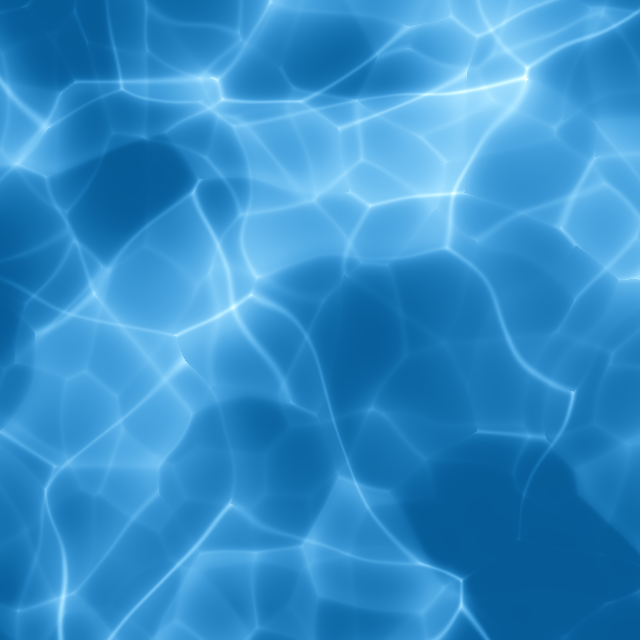
A WebGL 1 fragment shader for this texture:

```glsl
precision highp float;

uniform vec2 u_resolution;

vec2 hash2(vec2 p) {
  vec3 q = fract(p.xyx * vec3(0.1031, 0.1030, 0.0973));
  q += dot(q, q.yzx + 33.33);
  return fract((q.xx + q.yz) * q.zy);
}

// Smooth value noise, two independent channels
vec2 noise2(vec2 p) {
  vec2 i = floor(p);
  vec2 f = fract(p);
  f = f * f * f * (f * (f * 6.0 - 15.0) + 10.0);
  return mix(mix(hash2(i), hash2(i + vec2(1.0, 0.0)), f.x),
             mix(hash2(i + vec2(0.0, 1.0)), hash2(i + vec2(1.0, 1.0)), f.x), f.y);
}

vec2 rotate(vec2 p, float angle) {
  float c = cos(angle);
  float s = sin(angle);
  return vec2(c * p.x - s * p.y, s * p.x + c * p.y);
}

// Bends the straight cell borders into flowing light filaments
vec2 warp(vec2 p, vec2 offset) {
  return p + 0.15 * (noise2(p * 3.1 + offset) - 0.5)
           + 0.035 * (noise2(p * 8.3 + offset) - 0.5);
}

// Cellular light net: x = thin filaments, y = folded glow, z = cell tone
vec3 lightNet(vec2 p, float width) {
  vec2 cell = floor(p);
  vec2 nearestId = cell;
  float nearest = 9.0;
  for (int j = -2; j <= 2; j++) {
    for (int i = -2; i <= 2; i++) {
      vec2 id = cell + vec2(float(i), float(j));
      float d = distance(p, id + hash2(id));
      if (d < nearest) {
        nearest = d;
        nearestId = id;
      }
    }
  }

  float filament = 0.0;
  float glow = 0.0;
  float tone = 0.0;
  float weight = 0.0;
  for (int j = -2; j <= 2; j++) {
    for (int i = -2; i <= 2; i++) {
      vec2 id = cell + vec2(float(i), float(j));
      float d = 0.5 * (distance(p, id + hash2(id)) - nearest);
      float w = exp(-d * 34.0);
      tone += w * hash2(id + 71.0).x;
      weight += w;
      float other = step(0.5, distance(id, nearestId));
      float strength = hash2(id + nearestId + 17.0).y;
      float core = exp(-d * d / (width * width));
      float halo = 0.4 * exp(-d / (4.0 * width));
      filament += other * strength * strength * (core + halo);
      glow += other * exp(-d * 10.0);
    }
  }
  tone /= weight;
  return vec3(filament, glow * tone, tone - 0.5);
}

vec3 waterColor(float t) {
  return vec3(0.05, 0.40, 0.64) + t * vec3(0.32, 0.45, 0.53)
       + t * t * vec3(0.22, 0.0, -0.18);
}

void main() {
  vec2 uv = gl_FragCoord.xy / u_resolution.y;

  // Broad pools of light and shade
  vec2 broad = noise2(rotate(uv, 0.5) * 2.7 + 4.0);
  vec2 medium = noise2(rotate(uv, 1.1) * 5.6 + 23.0);
  float light = 0.11 + 1.5 * (0.62 * broad.x + 0.38 * medium.x - 0.5);

  // Three overlapping nets, from bold to faint
  vec3 bold = lightNet(rotate(warp(uv, vec2(3.0)), 0.4) * 3.2 + 11.0, 0.010);
  vec3 middle = lightNet(rotate(warp(uv, vec2(19.0)), 1.2) * 5.0 + 37.0, 0.018);
  vec3 fine = lightNet(rotate(warp(uv, vec2(41.0)), 2.1) * 8.0 + 53.0, 0.034);

  // Filaments fade in and out along their length
  float boldFade = 0.3 + 0.7 * smoothstep(0.25, 0.7, medium.y);
  float middleFade = smoothstep(0.2, 0.75, broad.y);
  light += dot(bold, vec3(0.58 * boldFade, 0.30, 0.28));
  light += dot(middle, vec3(0.09 + 0.22 * middleFade, 0.23, 0.18));
  light += dot(fine, vec3(0.12 * middleFade, 0.09, 0.06));

  // Soft floor keeps the deepest water blue, soft shoulder tames highlights
  float lifted = light + 0.10;
  light = 0.5 * (lifted + sqrt(lifted * lifted + 0.008)) - 0.10;
  light -= 0.32 * max(light - 0.75, 0.0);
  gl_FragColor = vec4(clamp(waterColor(min(light, 1.45)), 0.0, 1.0), 1.0);
}
```
